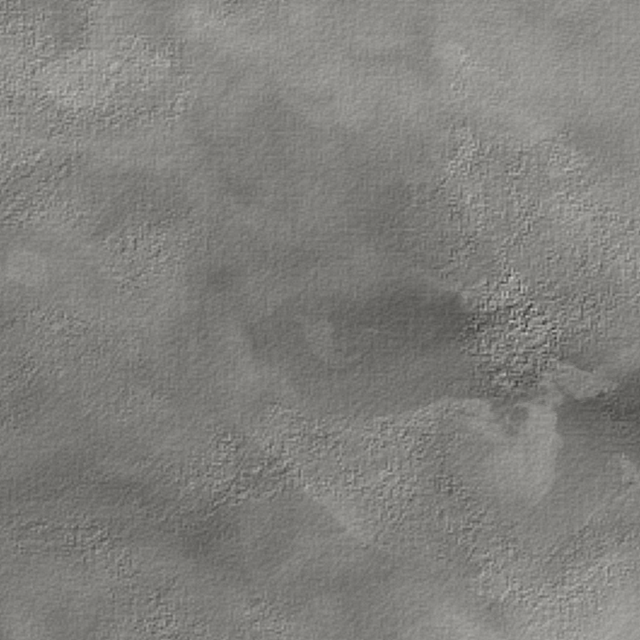
This texture is drawn by a WebGL 1 fragment shader. Its source:

```glsl
precision highp float;
uniform vec2 u_resolution;

#define STONE vec3(0.503, 0.500, 0.486)
#define CLOUD_SCALE 3.2
#define CLOUD_CONTRAST 0.19
#define MOTTLE_CONTRAST 0.13
#define GRAIN_SCALE 265.0
#define GRAIN_SMOOTH 0.07
#define GRAIN_ROUGH 0.19
#define GRAIN_SCAB 0.2
#define BAND_DEPTH 0.115
#define BLOTCH_SCALE 6.0
#define BLOTCH_LIGHT 0.05

float hash(vec2 p) {
  return fract(sin(dot(p, vec2(127.1, 311.7))) * 43758.5453);
}

float noise(vec2 p) {
  vec2 i = floor(p), f = fract(p);
  f = f * f * (3.0 - 2.0 * f);
  return mix(mix(hash(i), hash(i + vec2(1.0, 0.0)), f.x),
             mix(hash(i + vec2(0.0, 1.0)), hash(i + 1.0), f.x), f.y);
}

float fbm(vec2 p) {
  float sum = 0.0, amp = 0.5;
  for (int i = 0; i < 6; i++) {
    sum += amp * noise(p);
    p = mat2(1.6, 1.2, -1.2, 1.6) * p + 17.3;
    amp *= 0.5;
  }
  return sum;
}

// Soft elliptical spot: 1 at the centre, fading outwards
float spot(vec2 p, vec2 centre, vec2 size) {
  vec2 d = (p - centre) / size;
  return exp(-dot(d, d));
}

// Sparse pale stains with ragged rims
float blotches(vec2 p) {
  vec2 q = p * BLOTCH_SCALE;
  q += 0.4 * (vec2(fbm(q * 3.0), fbm(q * 3.0 + 31.0)) - 0.5);
  vec2 cell = floor(q);
  float cover = 0.0;
  for (int y = -1; y <= 1; y++) {
    for (int x = -1; x <= 1; x++) {
      vec2 id = cell + vec2(float(x), float(y));
      vec2 centre = id + 0.2 + 0.6 * vec2(hash(id), hash(id + 9.2));
      float radius = mix(0.1, 0.4, hash(id + 4.7));
      float present = step(0.72, hash(id + 21.4));
      float d = length((q - centre) * vec2(0.85, 1.15));
      float rim = 1.0 - smoothstep(radius - 0.06, radius, d);
      cover = max(cover, present * rim * mix(0.4, 1.0, d / radius));
    }
  }
  return cover;
}

// Embossed grain of two sizes, lit from the upper left
float grain(vec2 p) {
  vec2 q = p * GRAIN_SCALE;
  vec2 c = vec2(q.x * 0.52, q.y * 0.6) + 7.0;
  float fine = noise(q) - noise(q + vec2(0.9, -0.9));
  float coarse = noise(c) - noise(c + vec2(0.7, -0.8));
  return fine * 0.8 + coarse * 0.4;
}

// Slanted crease, sharp below and fading above
float crease(vec2 p, float wobble) {
  vec2 q = p - vec2(0.47, 0.235);
  float across = dot(q, vec2(0.66, 0.75)) + 0.05 * wobble;
  float along = dot(q, vec2(0.75, -0.66));
  float ends = 1.0 - smoothstep(0.08, 0.2, abs(along));
  return ends * smoothstep(-0.005, 0.006, across) * exp(-max(across, 0.0) / 0.06);
}

void main() {
  vec2 p = gl_FragCoord.xy / min(u_resolution.x, u_resolution.y);
  vec2 warp = vec2(fbm(p * 4.0 + 3.1), fbm(p * 4.0 + 47.6)) - 0.5;
  vec2 w = p + 0.22 * warp;

  // Broad light and dark areas
  float cloud = fbm(w * vec2(0.85, 1.1) * CLOUD_SCALE + 12.0) - 0.49;
  float mottle = fbm(w * vec2(14.0, 19.0) + 5.0) - 0.49;
  float band = max(spot(w, vec2(0.64, 0.48), vec2(0.12, 0.06)),
                   spot(w, vec2(0.86, 0.37), vec2(0.25, 0.10)));
  band *= clamp(1.0 + 2.5 * mottle, 0.4, 1.5);
  float tone = 0.008 + CLOUD_CONTRAST * cloud + MOTTLE_CONTRAST * mottle;
  tone -= BAND_DEPTH * band;
  tone -= 0.04 * spot(w, vec2(0.22, 0.15), vec2(0.36, 0.22));
  tone += 0.045 * spot(w, vec2(0.97, 0.04), vec2(0.32, 0.2));
  tone += 0.025 * spot(w, vec2(0.0, 0.75), vec2(0.16, 0.4));
  tone += 0.02 * spot(w, vec2(0.75, 0.95), vec2(0.35, 0.25));

  // Stains, pale wisps inside the dark band, and the crease
  tone += BLOTCH_LIGHT * blotches(p + 0.06 * warp);
  float wisp = smoothstep(0.55, 0.63, fbm(w * vec2(9.0, 15.0) + 60.0));
  tone += 0.13 * wisp * band;
  tone += 0.05 * crease(p, warp.x + 0.5 * mottle);

  // Grain, stronger in crusty patches and one coarse scab
  float crust = smoothstep(0.48, 0.66, fbm(w * vec2(5.0, 7.0) + 80.0));
  crust *= 0.3 + 0.7 * smoothstep(0.35, 0.6, noise(p * 45.0));
  float scabWidth = mix(0.11, 0.035, smoothstep(0.38, 0.62, p.y));
  float scabShape = spot(p + 0.1 * warp, vec2(0.79, 0.48), vec2(scabWidth, 0.11));
  float scab = smoothstep(0.28, 0.6, scabShape + 0.6 * mottle);
  float strength = mix(GRAIN_SMOOTH, GRAIN_ROUGH, crust) + GRAIN_SCAB * scab;
  tone += strength * grain(p);
  tone += 0.01 * scab;
  tone += 0.03 * (noise(p * 420.0 + 3.0) - 0.5);

  gl_FragColor = vec4(STONE + tone * vec3(1.0, 1.0, 0.99), 1.0);
}
```
